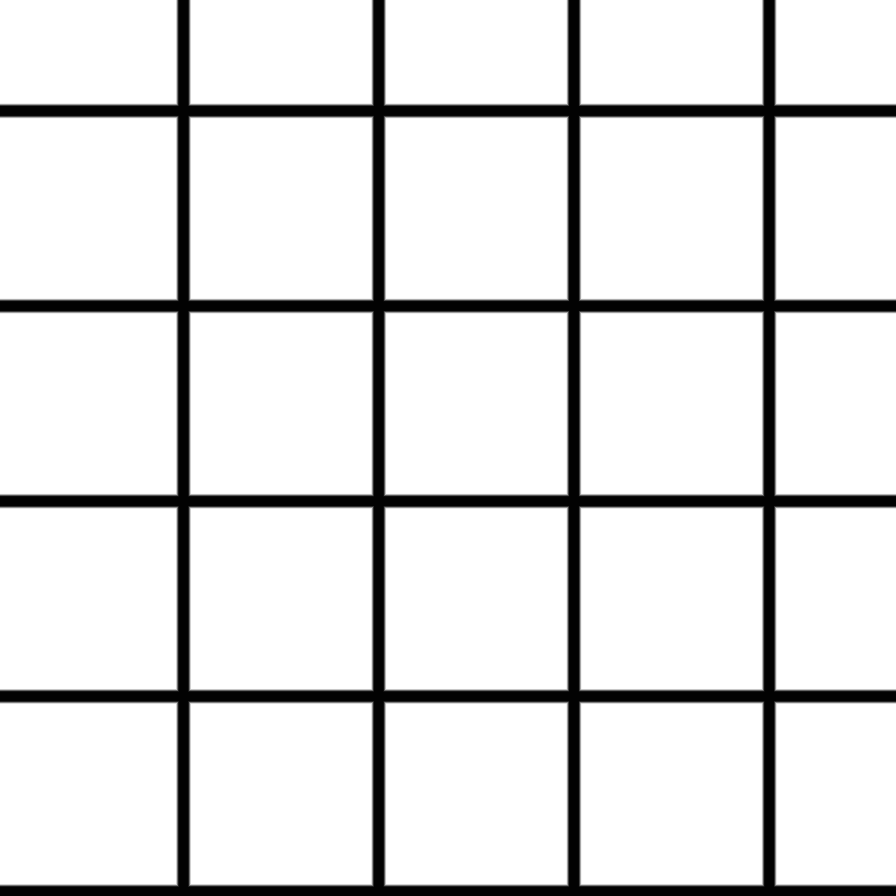
Give the GLSL for this pattern, as a three.js fragment shader.

```glsl
// Black square grid with softly edged lines on a white ground.
varying vec2 vUv;

// Lengths are fractions of the canvas.
const vec2 PITCH = vec2(0.2179, 0.2178);       // spacing between line centres
const vec2 FIRST_LINE = vec2(0.2048, 0.0050);  // centre of one line on each axis
const float LINE_WIDTH = 0.0137;
const float EDGE_SOFTNESS = 0.0042;            // full width of the edge ramp

const vec3 PAPER_COLOR = vec3(1.0);
const vec3 LINE_COLOR = vec3(0.006);

// Distance on each axis to the centre of the nearest line.
vec2 nearestLineDistance(vec2 p) {
  vec2 cell = fract((p - FIRST_LINE) / PITCH + 0.5) - 0.5;
  return abs(cell) * PITCH;
}

void main() {
  // Signed distance to the union of both line families.
  vec2 toLine = nearestLineDistance(vUv);
  float edge = min(toLine.x, toLine.y) - 0.5 * LINE_WIDTH;

  // Soft ink coverage, centred on the line edge.
  float halfSoft = 0.5 * EDGE_SOFTNESS;
  float ink = 1.0 - smoothstep(-halfSoft, halfSoft, edge);

  gl_FragColor = vec4(mix(PAPER_COLOR, LINE_COLOR, ink), 1.0);
}
```
